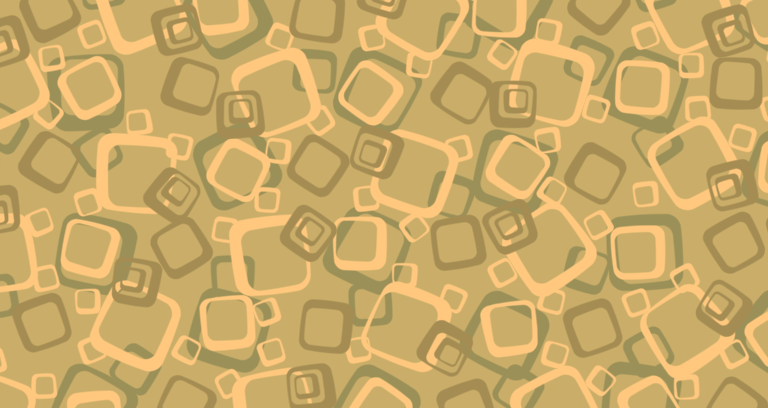
Give the GLSL for this pattern, as a Shadertoy shader.

```glsl
const vec3 SAND  = vec3(0.79, 0.68, 0.41);
const vec3 PEACH = vec3(1.00, 0.785, 0.495);
const vec3 BROWN = vec3(0.645, 0.55, 0.325);
const vec3 OLIVE = vec3(0.605, 0.565, 0.345);

const float SPACING = 0.226;   // distance between neighbouring sites
const float ROW = 0.866;       // row height of the triangular lattice
const float TAU = 6.2832;

vec4 hash4(vec2 cell, float seed) {
    float n = dot(cell, vec2(127.1, 311.7)) + seed * 74.7;
    return fract(sin(n + vec4(0.0, 17.3, 41.9, 83.1)) * 43758.55);
}

vec2 rotate(vec2 p, float angle) {
    float c = cos(angle), s = sin(angle);
    return vec2(c * p.x - s * p.y, s * p.x + c * p.y);
}

float roundBox(vec2 p, float halfSize, float corner) {
    vec2 d = abs(p) - halfSize + corner;
    return length(max(d, 0.0)) + min(max(d.x, d.y), 0.0) - corner;
}

// Coverage of a tilted, bulging frame whose hole sits off centre
float frame(vec2 p, float halfSize, float width, vec4 rnd) {
    vec2 q = rotate(p, (rnd.x - 0.5) * 1.3);
    vec2 u = q / halfSize;
    q *= 1.0 + 0.06 * u.yx * u.yx;
    q.x *= 1.0 + 0.16 * (rnd.y - 0.5) * u.y;
    float hole = halfSize - width;
    vec2 shift = (rnd.zw - 0.5) * width * 1.1;
    float outer = roundBox(q, halfSize, 0.34 * halfSize);
    float inner = roundBox(rotate(q - shift, (rnd.w - 0.5) * 0.14), hole, 0.36 * hole);
    float soft = max(0.0026, 0.7 / iResolution.y);
    return 1.0 - smoothstep(-soft, soft, max(outer, -inner));
}

// Small frames in the six gaps around a large one; x olive, y peach, z brown
vec3 satellites(vec2 p, vec2 cell, float turn) {
    vec3 cover = vec3(0.0);
    for (int k = 0; k < 6; k++) {
        vec4 rnd = hash4(cell, float(k) + 5.0);
        float angle = (float(k) + 0.5) * TAU / 6.0;
        vec2 dir = vec2(cos(angle), sin(angle));
        int slot = (k + int(turn * 6.0)) % 6;
        vec2 nearPos = p - dir * SPACING * 0.47;
        vec2 gapPos = p - dir * SPACING * 0.59 - (rnd.yz - 0.5) * 0.02;
        if (slot == 0) {
            // Nested pair
            cover.z = max(cover.z, frame(nearPos, 0.058, 0.017, rnd));
            cover.z = max(cover.z, frame(nearPos - (rnd.zw - 0.5) * 0.02, 0.030, 0.010, rnd));
        } else if (slot == 3) {
            cover.x = max(cover.x, frame(nearPos, 0.053, 0.016, rnd));
        } else if (slot != 5 || rnd.w > 0.6) {
            cover.y = max(cover.y, frame(gapPos, 0.031, 0.0095, rnd));
        }
    }
    return cover;
}

// Frames belonging to one lattice site; x olive, y peach, z brown
vec3 siteCover(vec2 p, vec2 cell) {
    vec4 rnd = hash4(cell, 1.0);
    vec4 rnd2 = hash4(cell, 2.0);
    float kind = mod(cell.x - cell.y, 3.0);
    vec2 q = p - (rnd2.xy - 0.5) * 0.035;
    if (kind < 0.5) {
        // Large peach frame with its companions
        vec3 cover = satellites(q, cell, rnd2.z);
        cover.y = max(cover.y, frame(q, 0.096, 0.0205, rnd));
        return cover;
    }
    if (kind < 1.5) {
        // Olive frame holding a peach one
        vec2 inset = q - (rnd2.zw - 0.5) * 0.045;
        return vec3(frame(q, 0.093, 0.024, rnd), frame(inset, 0.066, 0.0165, rnd2), 0.0);
    }
    return vec3(0.0, 0.0, frame(q, 0.064, 0.018, rnd));
}

void mainImage(out vec4 fragColor, in vec2 fragCoord) {
    vec2 p = fragCoord / iResolution.y;

    // Skewed lattice coordinates
    float row = p.y / (SPACING * ROW);
    vec2 base = floor(vec2(p.x / SPACING - 0.5 * row, row));

    vec3 cover = vec3(0.0);
    for (int j = -1; j <= 2; j++) {
        for (int i = -1; i <= 2; i++) {
            vec2 cell = base + vec2(i, j);
            vec2 site = SPACING * vec2(cell.x + 0.5 * cell.y, ROW * cell.y);
            cover = max(cover, siteCover(p - site, cell));
        }
    }

    // Stack the colours from back to front
    vec3 color = mix(SAND, OLIVE, cover.x);
    color = mix(color, PEACH, cover.y);
    color = mix(color, BROWN, cover.z);
    fragColor = vec4(color, 1.0);
}
```
